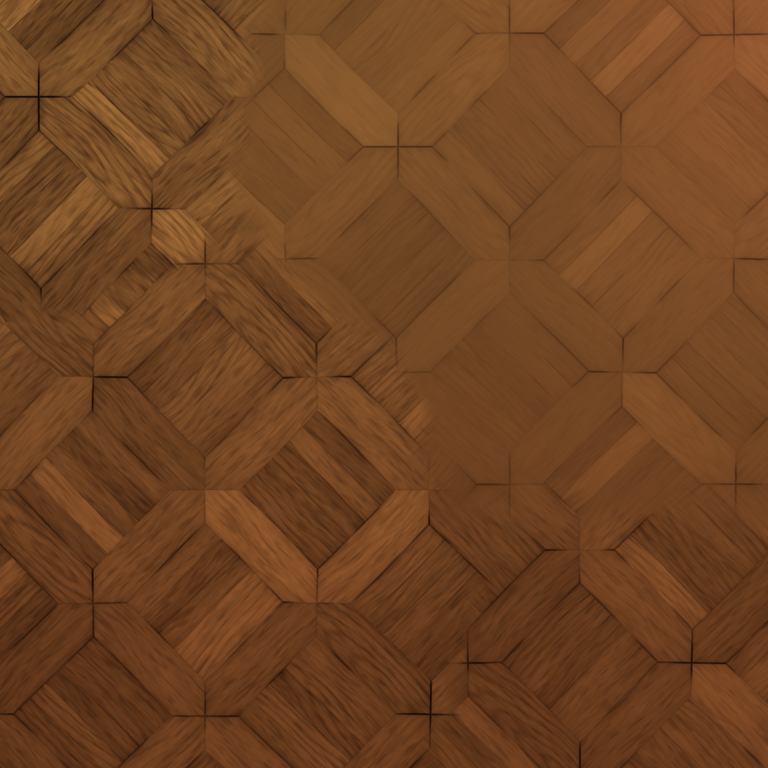
Write a Shadertoy shader that draws this texture.

```glsl
// Worn diagonal parquet: strip blocks framed by mitred planks, laid in four overlapping patches.
#define HALF_STEP 0.1465     // half the diagonal of one cell, in canvas units
#define BAND 0.15            // half width of a frame plank, in cells
#define STRIPS 5.0           // strips in one block
#define JOINT 0.004          // half width of a joint, in cells
#define JOINT_DARK 0.60
#define TONE_VARIATION 0.22  // difference between boards
#define GRAIN 0.36
#define HAZE 0.50            // loss of contrast in the polished patch

const vec3 LOW_WOOD = vec3(0.392, 0.220, 0.109);
const vec3 HIGH_WOOD = vec3(0.470, 0.306, 0.155);
const vec3 WARM_WOOD = vec3(0.555, 0.332, 0.180);

float hash(vec2 p) {
    return fract(sin(dot(p, vec2(127.1, 311.7))) * 43758.55);
}

float noise(vec2 p) {
    vec2 i = floor(p), f = fract(p);
    f = f * f * (3.0 - 2.0 * f);
    return mix(mix(hash(i), hash(i + vec2(1, 0)), f.x),
               mix(hash(i + vec2(0, 1)), hash(i + 1.0), f.x), f.y);
}

// Wood figure around zero; board.x runs along the grain, board.y across it
float woodGrain(vec2 board, float seed) {
    float s = seed * 40.0;
    float across = board.y + 0.014 * sin(board.x * 5.0 + s) + 0.004 * sin(board.x * 13.0 + 2.3 * s);
    float cloud = noise(vec2(board.x * 2.5, across * 13.0) + s * 2.0) - 0.5;
    float fibre = noise(vec2(board.x * 5.0, across * 50.0) + s) - 0.5;
    // Short, sparse dark pores
    float pores = smoothstep(0.50, 0.95, noise(vec2(board.x * 11.0, across * 80.0) + s * 3.0));
    float fleck = noise(vec2(board.x * 24.0, across * 95.0) + s * 5.0) - 0.5;
    // Arched growth rings as thin dark lines, strong on some boards only
    vec2 heart = vec2((board.x + seed - 0.5) * 0.20, across + 0.10 * sin(s * 7.0));
    float wave = 0.5 + 0.5 * sin(length(heart) * 150.0 + 1.6 * fibre + 3.0 * cloud + s);
    float rings = 0.31 - wave * wave * wave;
    float figure = mix(0.06, 0.46, smoothstep(0.40, 0.95, fract(seed * 13.0)));
    return 0.36 * cloud + 0.34 * fibre + 0.30 * fleck + 0.42 * (0.22 - pores) + rings * figure;
}

// Brightness of the floor for one patch, with a lattice node at the anchor
float parquet(vec2 p, vec2 anchor, float patchId, float contrast) {
    vec2 d = p - anchor;
    vec2 q = vec2(d.x - d.y, d.x + d.y) / (2.0 * HALF_STEP);
    q += 0.006 * sin(q.yx * 4.3 + patchId);
    vec2 cell = floor(q), f = q - cell;
    vec2 node = floor(q + 0.5), g = q - node, a = abs(g);
    float nearest = min(a.x, a.y);
    float edge = abs(nearest - BAND);
    float mitre = 1.0, gap = 1.0;
    vec2 board, id;
    float tone;

    if (nearest < BAND) {
        // Frame planks, mitred where four meet
        bool alongY = a.x < a.y;
        board = alongY ? vec2(f.y - 0.5, g.x) : vec2(f.x - 0.5, g.y);
        id = alongY ? vec2(node.x, cell.y) + 50.5 : vec2(cell.x, node.y) + 90.25;
        mitre = abs(a.x - a.y) * 0.707;
        tone = 0.035;
    } else {
        // Blocks of strips, turning by a quarter from cell to cell
        bool turned = mod(cell.x + cell.y, 2.0) > 0.5;
        board = (turned ? f.yx : f) - 0.5;
        float width = (1.0 - 2.0 * BAND) / STRIPS;
        float strip = (board.y + 0.5 - BAND) / width;
        id = cell * 7.0 + vec2(floor(strip), 3.0 * floor(strip));
        gap = (0.5 - abs(fract(strip) - 0.5)) * width;
        tone = -0.01;
    }

    // Most boards are close in tone, a few stand out as pale
    float seed = hash(id + patchId * 31.7);
    tone += (seed - 0.5) * TONE_VARIATION + 0.10 * smoothstep(0.86, 0.92, seed);
    tone += woodGrain(board, seed) * GRAIN * contrast;

    // Joints come and go: mitres are deepest, strip gaps faintest
    float pixel = 1.0 / (iResolution.y * HALF_STEP * 1.414);
    vec3 depth = vec3(0.48, 1.0, 0.32);
    vec3 line = (1.0 - smoothstep(JOINT - 0.5 * pixel, JOINT + pixel, vec3(edge, mitre, gap))) * depth;
    float wear = smoothstep(0.30, 0.80, noise(q * 5.3 + patchId * 9.0));
    float joint = max(line.x, max(line.y, line.z)) * JOINT_DARK * (0.10 + 0.90 * wear);
    float grime = 0.18 * exp(-min(edge, mitre) * 30.0) * (0.3 + 0.7 * wear);
    return (1.0 + tone * contrast) * (1.0 - (joint + grime) * contrast);
}

vec3 floorColor(vec2 p) {
    float x = p.x, down = 1.0 - p.y;
    float wobble = 0.012 * sin(x * 31.0 + down * 17.0) + 0.008 * sin(down * 67.0 - x * 23.0);

    // Soft, wavering borders of the patches
    float topLeft = 1.0 - smoothstep(-0.015, 0.015, down - 0.44 + 0.40 * x + wobble);
    float lowerRight = smoothstep(-0.02, 0.02, x - 0.88 + 0.32 * down + wobble)
                     * smoothstep(0.60, 0.65, down);
    float polished = smoothstep(-0.025, 0.025, x - 0.32 - 0.24 * smoothstep(0.26, 0.55, down) + wobble)
                   * (1.0 - smoothstep(0.62, 0.70, down + wobble));

    float shade = parquet(p, vec2(0.560, 0.362), 1.0, 1.0);
    shade = mix(shade, parquet(p, vec2(0.052, 0.874), 2.0, 1.10), topLeft);
    shade = mix(shade, parquet(p, vec2(0.755, 0.284), 3.0, 0.90), lowerRight);
    shade = mix(shade, parquet(p, vec2(0.517, 0.809), 4.0, 1.0 - HAZE), polished);

    // Uneven light: darker at the foot and left, warm in the upper right
    vec3 wood = mix(LOW_WOOD, HIGH_WOOD, smoothstep(0.05, 0.95, p.y));
    wood = mix(wood, WARM_WOOD, smoothstep(0.65, 0.0, distance(p, vec2(1.05, 1.0))));
    wood *= 0.97 + 0.09 * noise(p * 5.0) - 0.06 * topLeft * (1.0 - polished);
    return wood * pow(vec3(shade), vec3(1.0, 1.12, 1.18));
}

void mainImage(out vec4 fragColor, in vec2 fragCoord) {
    vec3 sum = vec3(0.0);
    for (int i = 0; i < 4; i++) {
        vec2 offset = vec2(i % 2, i / 2) * 0.5 - 0.25;
        sum += floorColor((fragCoord + offset) / iResolution.xy);
    }
    fragColor = vec4(sum / 4.0, 1.0);
}
```
